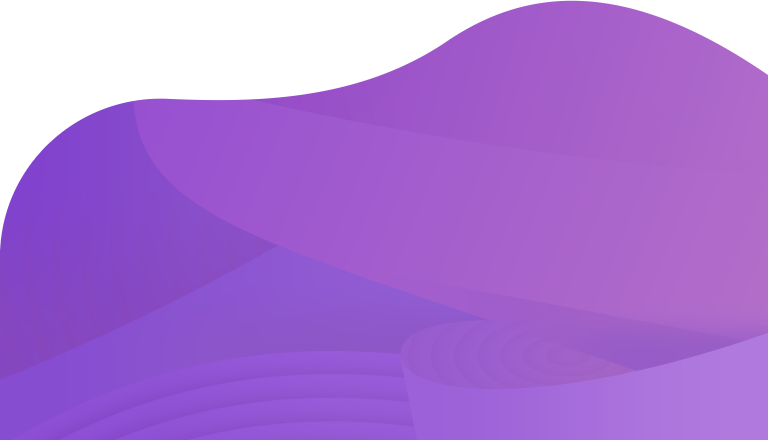
A WebGL 1 fragment shader for this background:

```glsl
precision highp float;
// Draws layered violet waves with soft ripples under a white, curved sky.
uniform vec2 u_resolution;

// Signed distance below a cubic curve y(x), extended along its end tangents.
float below(vec2 p, vec2 a, vec2 b, vec2 c, vec2 d) {
  float lo = 0.0, hi = 1.0;
  for (int i = 0; i < 18; i++) {
    float m = 0.5 * (lo + hi), n = 1.0 - m;
    float x = n * n * n * a.x + 3.0 * n * m * (n * b.x + m * c.x) + m * m * m * d.x;
    if (x < p.x) lo = m; else hi = m;
  }
  float t = 0.5 * (lo + hi), s = 1.0 - t;
  vec2 point = s * s * s * a + 3.0 * s * t * (s * b + t * c) + t * t * t * d;
  vec2 tangent = s * s * (b - a) + 2.0 * s * t * (c - b) + t * t * (d - c);
  float slope = tangent.y / max(tangent.x, 0.001);
  return (p.y - point.y - slope * (p.x - point.x)) / sqrt(1.0 + slope * slope);
}

// Pixel-wide coverage of the positive side of a distance.
float cover(float dist) {
  return clamp(0.5 + dist * u_resolution.x / 100.0, 0.0, 1.0);
}

// Repeating ramp with a softened drop.
float ramp(float x) {
  float s = fract(x);
  return s * s * (1.0 - smoothstep(0.93, 1.0, s));
}

float outline(vec2 p) {
  if (p.x < 21.5) return below(p, vec2(0.0, 33.6), vec2(0.0, 21.9), vec2(9.8, 12.6), vec2(21.5, 12.9));
  if (p.x < 57.9) return below(p, vec2(21.5, 12.9), vec2(32.5, 13.4), vec2(46.2, 13.4), vec2(57.9, 5.6));
  return below(p, vec2(57.9, 5.6), vec2(69.0, -2.1), vec2(82.0, -2.6), vec2(100.0, 9.8));
}

void main() {
  // Canvas is 100 wide and 57.5 high, with y pointing down.
  vec2 p = gl_FragCoord.xy / u_resolution;
  p = vec2(p.x, 1.0 - p.y) * vec2(100.0, 57.5);

  // Left body with faint rings
  vec3 color = mix(vec3(0.505, 0.26, 0.805), vec3(0.545, 0.32, 0.79), smoothstep(0.0, 36.0, p.x));
  color = mix(color, vec3(0.525, 0.285, 0.745), smoothstep(24.0, 47.0, p.y) * 0.8);
  float rings = ramp(length((p - vec2(37.0, 32.0)) * vec2(1.0, 0.85)) / 3.8);
  color -= vec3(-0.006, 0.003, 0.022) * rings * smoothstep(22.0, 34.0, p.y);

  // Blue wedge
  float wedge = below(p, vec2(0.0, 49.6), vec2(12.0, 44.8), vec2(25.0, 38.5), vec2(36.0, 32.2));
  vec3 blue = mix(vec3(0.525, 0.30, 0.82), vec3(0.57, 0.365, 0.825), smoothstep(0.0, 58.0, p.x));
  blue = mix(blue, vec3(0.55, 0.335, 0.775), smoothstep(36.0, 46.0, p.y) * smoothstep(8.0, 35.0, p.x) * 0.8);
  color = mix(color, blue, cover(wedge));

  // Pink band, with a darker panel above and a shaded fold below
  float bandEdge = below(p, vec2(17.4, 13.0), vec2(18.0, 27.0), vec2(32.0, 31.0), vec2(63.2, 41.7));
  vec3 pink = mix(vec3(0.565, 0.285, 0.825), vec3(0.70, 0.43, 0.788), clamp((p.x + 0.4 * p.y) / 116.0, 0.0, 1.0));
  float panel = below(p, vec2(34.5, 13.4), vec2(53.0, 17.6), vec2(75.0, 21.0), vec2(100.0, 23.0));
  float flutes = ramp((p.x - 0.25 * p.y) / 3.0) * (1.0 - smoothstep(44.0, 58.0, p.x));
  pink -= cover(-panel) * (1.0 - p.x / 100.0) * vec3(0.036, 0.05, 0.04) * (1.0 + 0.25 * flutes);
  float fold = (p.y - 35.8 - 0.188 * (p.x - 50.8)) / 1.018;
  vec3 foldColor = mix(vec3(0.61, 0.36, 0.80), vec3(0.66, 0.40, 0.76), smoothstep(55.0, 97.0, p.x));
  pink = mix(pink, foldColor, cover(fold) * smoothstep(49.0, 70.0, p.x));
  float bandFade = 1.0 - 0.6 * smoothstep(60.0, 86.0, p.x) * smoothstep(40.0, 46.0, p.y);
  color = mix(color, pink, cover(-bandEdge) * bandFade);

  // Rounded lens with rings
  float lensTop = below(p, vec2(52.1, 46.5), vec2(52.3, 43.0), vec2(57.0, 42.0), vec2(64.0, 41.8));
  vec3 lens = mix(vec3(0.60, 0.365, 0.815), vec3(0.65, 0.40, 0.775), smoothstep(53.0, 88.0, p.x));
  lens -= 0.014 * ramp(length((p - vec2(74.0, 46.5)) * vec2(1.0, 2.2)) / 3.0);
  float lensFade = 1.0 - smoothstep(58.0, 80.0, p.x) * cover(-bandEdge);
  color = mix(color, lens, cover(lensTop) * cover(p.x - 52.1) * lensFade);

  // Stepped swoosh at the lower left
  float swoosh = below(p, vec2(1.5, 57.5), vec2(15.0, 49.5), vec2(31.0, 44.3), vec2(52.1, 46.3));
  float side = p.x - 52.1 - 0.2 * (p.y - 46.5);
  vec3 step_color = mix(vec3(0.555, 0.31, 0.835), vec3(0.595, 0.36, 0.85), smoothstep(5.0, 50.0, p.x));
  step_color -= vec3(0.035, 0.035, 0.055) * ramp(swoosh / 3.1);
  color = mix(color, step_color, cover(swoosh) * cover(-side));

  // Light slope at the lower right
  float slope = below(p, vec2(52.1, 46.5), vec2(53.5, 52.5), vec2(73.0, 53.0), vec2(100.0, 43.5));
  vec3 light = mix(vec3(0.61, 0.375, 0.845), vec3(0.69, 0.475, 0.87), smoothstep(52.0, 98.0, p.x));
  color = mix(color, light, cover(slope) * cover(side));

  gl_FragColor = vec4(mix(vec3(1.0), color, cover(outline(p))), 1.0);
}
```
